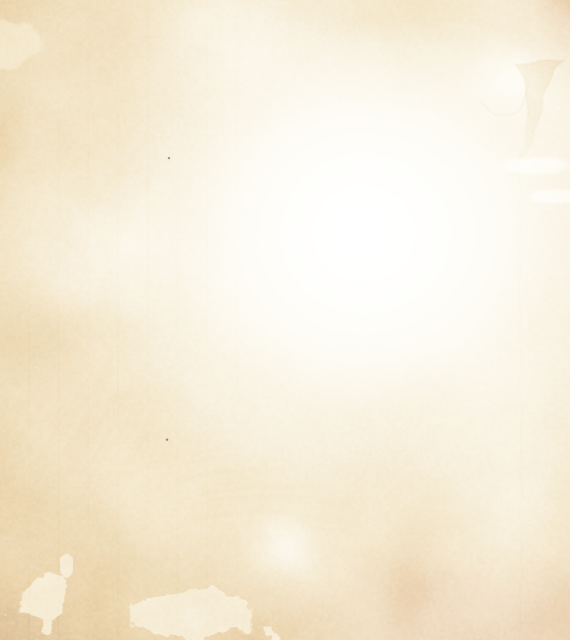
This texture is drawn by a Shadertoy shader. Its source:

```glsl
// Aged parchment: an off-centre white glow fades into tan, cloudy margins.
// A scalar "age" collects glow distance, soft stains, torn flakes and fibres,
// then a colour ramp turns it into paper tones.

float hash(vec2 p) {
    vec3 q = fract(vec3(p.xyx) * 0.1031);
    q += dot(q, q.yzx + 33.33);
    return fract((q.x + q.y) * q.z);
}

float noise(vec2 p) {
    vec2 i = floor(p), f = fract(p);
    f = f * f * (3.0 - 2.0 * f);
    return mix(mix(hash(i), hash(i + vec2(1, 0)), f.x),
               mix(hash(i + vec2(0, 1)), hash(i + vec2(1, 1)), f.x), f.y);
}

float fbm(vec2 p) {
    float sum = 0.0, amp = 0.5;
    for (int i = 0; i < 5; i++) {
        sum += amp * noise(p);
        p = mat2(1.6, 1.2, -1.2, 1.6) * p + 7.3;
        amp *= 0.5;
    }
    return sum;
}

// Soft elliptical stain
float blot(vec2 p, vec2 centre, vec2 radii) {
    vec2 q = (p - centre) / radii;
    return exp(-dot(q, q));
}

// Ellipse with a ragged, torn edge
float flake(vec2 p, vec2 centre, vec2 radii, float ragged, float soft) {
    float tear = (fbm(p * 23.0 + 4.0) - 0.48) * ragged;
    float d = length((p - centre) / radii) - 1.0 + tear;
    return 1.0 - smoothstep(-soft, soft, d);
}

float stroke(float d, float width, float px) {
    return 1.0 - smoothstep(width, width + 1.5 * px, abs(d));
}

vec3 paperRamp(float age) {
    vec3 tones[7] = vec3[7](
        vec3(1.0), vec3(0.992, 0.984, 0.952), vec3(0.976, 0.95, 0.885),
        vec3(0.96, 0.914, 0.812), vec3(0.942, 0.878, 0.748),
        vec3(0.918, 0.828, 0.67), vec3(0.86, 0.75, 0.605));
    age = clamp(age, 0.0, 5.99);
    int i = int(age);
    return mix(tones[i], tones[i + 1], fract(age));
}

// Base glow and the broad clouds around it
float cloudAge(vec2 p) {
    vec2 fromGlow = p - vec2(0.565, 0.635);
    fromGlow.x *= fromGlow.x > 0.0 ? 0.9 : 1.0;
    float d = length(fromGlow);
    float age = 6.1 * d * smoothstep(-0.04, 0.3, d);
    age += (fbm(p * 5.0 + 2.0) - 0.48) * 3.0 * smoothstep(0.12, 0.55, d);

    vec2 w = p + 0.07 * (vec2(fbm(p * 9.0), fbm(p * 9.0 + 31.0)) - 0.48);
    age += 0.8 * blot(w, vec2(0.10, 0.49), vec2(0.10, 0.06));
    age += 0.7 * blot(w, vec2(0.08, 0.19), vec2(0.15, 0.07));
    age += 1.4 * blot(w, vec2(0.65, 0.09), vec2(0.06, 0.08));
    age += 1.0 * blot(w, vec2(0.89, 0.03), vec2(0.12, 0.07));
    age += 0.7 * blot(w, vec2(0.16, 0.97), vec2(0.12, 0.06));
    age += 0.9 * blot(w, vec2(0.62, 0.99), vec2(0.14, 0.05));
    age += 2.4 * blot(w, vec2(0.89, 1.0), vec2(0.05, 0.05));
    age += 0.7 * blot(w, vec2(0.0, 0.6), vec2(0.05, 0.4));
    age -= 1.7 * blot(w, vec2(0.45, 0.14), vec2(0.06, 0.055));
    age -= 1.0 * blot(w, vec2(0.79, 0.87), vec2(0.06, 0.05));
    age -= 0.8 * blot(w, vec2(0.82, 0.18), vec2(0.09, 0.07));
    age -= 0.7 * blot(w, vec2(0.36, 0.95), vec2(0.10, 0.07));
    return age;
}

// Funnel-shaped water mark with a darker rim, plus a curved tide line
float waterMark(vec2 p, float px) {
    vec2 q = p + 0.008 * (vec2(noise(p * 40.0), noise(p * 40.0 + 9.0)) - 0.5);
    float t = clamp((q.y - 0.755) / 0.15, 0.0, 1.0);
    float left = 0.812 + 0.017 * sin(3.14 * t) - 0.006 * t;
    float right = 0.814 + 0.045 * sqrt(t) + 0.024 * pow(t, 8.0);
    float d = max(max(left - q.x, q.x - right), q.y - 0.903 - 0.08 * (q.x - 0.845));
    float fill = 1.0 - smoothstep(-px, px, d);
    float mark = fill * mix(0.3, 1.1, t) + 0.5 * stroke(d, 0.0006, px) * t;
    vec2 c = q - vec2(0.787, 0.861);
    float lower = smoothstep(0.01, -0.02, c.y - c.x * 0.5);
    return mark + 0.45 * lower * stroke(length(c) - 0.038, 0.0006, px);
}

void mainImage(out vec4 fragColor, in vec2 fragCoord) {
    vec2 p = fragCoord / iResolution.y;
    float px = 1.0 / iResolution.y;
    float age = cloudAge(p);

    // Torn pale flakes
    float torn = flake(p, vec2(0.285, 0.04), vec2(0.125, 0.042), 2.2, 0.05);
    torn = max(torn, flake(p, vec2(0.06, 0.065), vec2(0.035, 0.042), 2.2, 0.06));
    torn = max(torn, flake(p, vec2(0.105, 0.118), vec2(0.011, 0.016), 1.8, 0.1));
    torn = max(torn, 0.6 * flake(p, vec2(0.02, 0.928), vec2(0.045, 0.03), 1.5, 0.15));
    age = mix(age, 2.1 + 0.5 * noise(p * 30.0), 0.9 * torn);
    float wash = flake(p, vec2(0.845, 0.742), vec2(0.05, 0.013), 1.5, 0.3)
               + flake(p, vec2(0.875, 0.693), vec2(0.035, 0.009), 1.5, 0.3);
    age -= 0.8 * wash;
    age += waterMark(p, px);

    // Vertical creases, brushed scratches and grain
    float crease = stroke((fract(p.x / 0.0465) - 0.97) * 0.0465, 0.0004, px);
    age += 0.28 * crease * noise(p * vec2(21.0, 5.0)) * smoothstep(0.5, 0.25, p.x);
    float slant = noise(vec2(dot(p, vec2(0.85, -0.53)) * 190.0, dot(p, vec2(0.53, 0.85)) * 9.0));
    age += 0.45 * (slant - 0.5) * blot(p, vec2(0.16, 0.34), vec2(0.12, 0.10));
    float arc = noise(vec2(length(p - vec2(0.42, -0.25)) * 170.0, p.x * 6.0));
    age += 0.45 * (arc - 0.5) * blot(p, vec2(0.34, 0.23), vec2(0.14, 0.07));
    float grain = noise(p * 420.0) + noise(p * 190.0) - 1.0;
    age += 0.35 * grain * smoothstep(0.0, 3.0, age);

    // Rosy cast in the worn corners, then two specks
    vec3 col = paperRamp(age);
    float rose = blot(p, vec2(0.87, 0.93), vec2(0.08, 0.12))
               + blot(p, vec2(0.75, 0.03), vec2(0.25, 0.12));
    col += vec3(0.0, -0.012, 0.022) * rose * smoothstep(2.0, 4.5, age);
    float speck = min(length(p - vec2(0.264, 0.753)), length(p - vec2(0.261, 0.313)));
    col *= 1.0 - 0.4 * stroke(speck, 0.0006, px);
    fragColor = vec4(col, 1.0);
}
```
